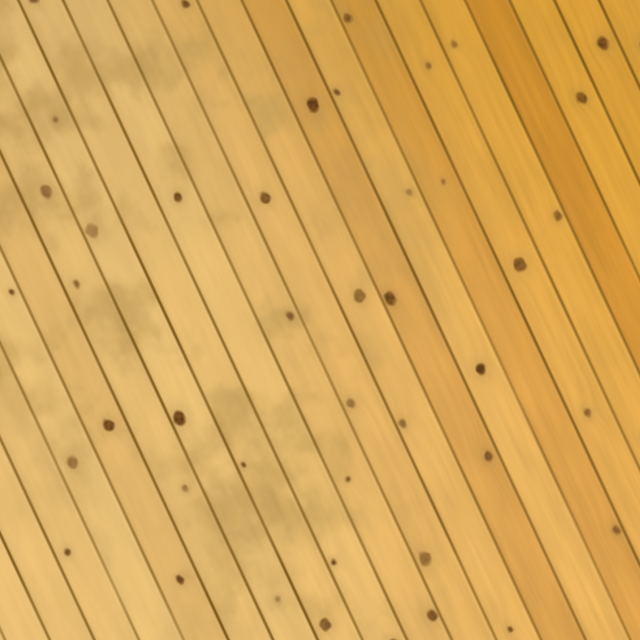
This texture is drawn by a WebGL 1 fragment shader. Its source:

```glsl
precision highp float;
// Slanted pine boards with dark seams, scattered knots, fine grain and grey smudges.

uniform vec2 u_resolution;

const float SLOPE = 0.468;       // sideways drift of a seam per unit of height
const float PITCH = 0.0698;      // horizontal distance between seams
const float FIRST_SEAM = 0.0286; // where seam zero meets the top edge
const float KNOT_SPACING = 0.29;

const vec3 PALE = vec3(0.935, 0.775, 0.485);
const vec3 GOLD = vec3(0.915, 0.70, 0.36);
const vec3 AMBER = vec3(0.90, 0.665, 0.245);
const vec3 SMUDGE = vec3(0.74, 0.60, 0.34);
const vec3 SEAM = vec3(0.47, 0.33, 0.09);
const vec3 KNOT = vec3(0.37, 0.22, 0.08);

float hash(vec2 p) {
  vec3 q = fract(vec3(p.xyx) * 0.1031);
  q += dot(q, q.yzx + 33.33);
  return fract((q.x + q.y) * q.z);
}

float noise(vec2 p) {
  vec2 cell = floor(p);
  vec2 f = fract(p);
  f = f * f * (3.0 - 2.0 * f);
  float low = mix(hash(cell), hash(cell + vec2(1.0, 0.0)), f.x);
  float high = mix(hash(cell + vec2(0.0, 1.0)), hash(cell + 1.0), f.x);
  return mix(low, high, f.y);
}

float fbm(vec2 p) {
  float sum = 0.0;
  float gain = 0.5;
  for (int i = 0; i < 4; i++) {
    sum += gain * noise(p);
    p = p * 2.03 + 17.1;
    gain *= 0.5;
  }
  return sum / 0.9375;
}

float isBoard(float id, float wanted) {
  return 1.0 - step(0.5, abs(id - wanted));
}

// Darkness of a whole board: four stained boards among lightly varied ones.
float boardStain(float id) {
  float stained = 0.75 * isBoard(id, 5.0) + 0.7 * isBoard(id, 7.0)
                + isBoard(id, 10.0) + 0.5 * isBoard(id, -3.0);
  return max(stained, 0.3 * hash(vec2(id, 4.0)));
}

// Offset from the knot in this stretch of board (xy), its radius (z) and strength (w).
vec4 knotAt(float id, float across, float along) {
  float shift = hash(vec2(id, 9.0));
  float row = floor(along / KNOT_SPACING + shift);
  vec2 key = vec2(id + 40.0, row + 60.0);
  float center = (row - shift + mix(0.25, 0.75, hash(key))) * KNOT_SPACING;
  float side = (hash(key + 7.3) - 0.5) * 0.044;
  float size = hash(key + 19.7);
  float radius = mix(0.0025, 0.0095, size) * step(0.18, hash(key + 31.1));
  return vec4(across - side, along - center, radius, mix(0.35, 0.95, hash(key + 43.9)));
}

vec3 woodTone(vec2 p) {
  vec3 wood = mix(PALE, GOLD, smoothstep(0.15, 0.95, p.x + 0.25 * (p.y - 0.5)));
  wood = mix(wood, AMBER, smoothstep(1.05, 1.85, p.x + p.y));
  return wood * (1.0 - 0.05 * smoothstep(0.5, 1.0, p.y));
}

// Faint grey patches, strongest left of centre.
float smudgeMask(vec2 p) {
  float region = smoothstep(0.1, 0.65, p.x + p.y) * (1.0 - smoothstep(0.42, 0.85, p.x));
  return region * (0.12 + 0.55 * smoothstep(0.45, 0.8, fbm(p * 13.0 + 3.0)));
}

void main() {
  vec2 p = gl_FragCoord.xy / u_resolution;
  float pixel = 1.0 / min(u_resolution.x, u_resolution.y);

  // Board coordinates
  float slant = inversesqrt(1.0 + SLOPE * SLOPE);
  float u = (p.x - SLOPE * (1.0 - p.y) - FIRST_SEAM) / PITCH;
  float id = floor(u);
  float across = (fract(u) - 0.5) * PITCH * slant;
  float along = (p.x * SLOPE - p.y) * slant;

  // Wood, stain and smudges
  vec3 color = woodTone(p);
  color *= mix(vec3(1.0), vec3(0.925, 0.865, 0.78), boardStain(id));
  color = mix(color, SMUDGE, smudgeMask(p + 0.03 * hash(vec2(id, 2.0))));

  // Grain bends around the knot
  vec4 knot = knotAt(id, across, along);
  float present = step(0.001, knot.z);
  float bend = 0.008 * present * exp(-dot(knot.xy, knot.xy) * 1500.0);
  float grain = fbm(vec2((across + bend) * 130.0 + id * 13.7, along * 7.0 + id * 3.1));
  color *= 1.0 + (grain - 0.5) * mix(0.04, 0.10, smoothstep(0.2, 1.0, p.x));
  color *= 1.0 + 0.08 * (fbm(vec2(across * 28.0 + id * 5.3, along * 10.0)) - 0.5);

  // Knot with a soft halo and darker core
  float wobble = 0.003 * (noise(p * 130.0) - 0.5);
  float reach = length(knot.xy * vec2(1.0, 0.82)) + wobble;
  float soft = 0.0016 + pixel;
  float halo = present * exp(-pow(reach / (knot.z * 2.0 + 0.001), 2.0));
  float disc = present * (1.0 - smoothstep(knot.z - soft, knot.z + soft, reach));
  color = mix(color, SMUDGE * 0.85, 0.3 * halo);
  color = mix(color, KNOT * (0.8 + 0.5 * noise(p * 200.0)), disc * knot.w);

  // Soft seams of uneven strength, with a lit bevel on one side
  float seamId = floor(u + 0.5);
  float offset = (u - seamId) * PITCH * slant;
  float weight = mix(0.5, 0.95, hash(vec2(seamId + 30.0, 5.0)));
  weight *= 0.7 + 0.4 * noise(vec2(along * 9.0, seamId * 5.0));
  float line = 1.0 - smoothstep(0.0, 0.0026 + pixel, abs(offset));
  color *= 1.0 - 0.13 * weight * exp(-abs(offset) * 240.0);
  color += 0.02 * exp(-pow((offset + 0.0048) / 0.002, 2.0));
  color = mix(color, SEAM, clamp(line * weight, 0.0, 0.95));

  gl_FragColor = vec4(color, 1.0);
}
```
